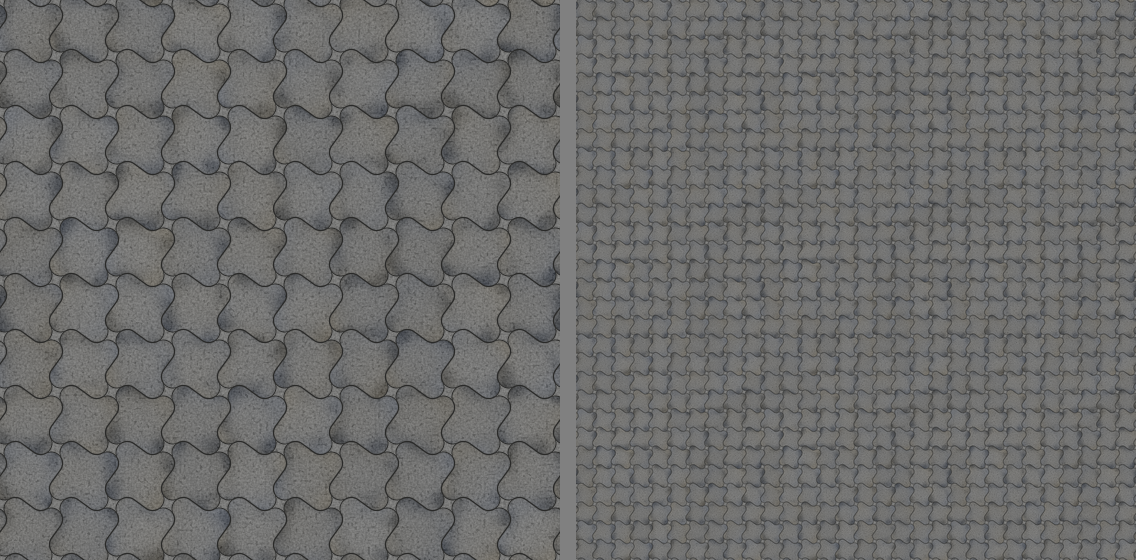
Left: one tile. Right: repeated 3 by 3.
This pattern is drawn by a Shadertoy shader. Its source:

```glsl
// Interlocking four-lobed concrete pavers with small star gaps at their corners.
// Each lattice corner holds four tangent lobe circles in a pinwheel; arcs and
// tangent segments form the joints, wrapping gradient noise gives wear and grain.

#define REPEATS 10.0
#define LOBE_CENTER vec2(-0.087, -0.274)
#define LOBE_RADIUS 0.2033
#define JOINT_HALF_WIDTH 0.0105
#define GAP_JOINT_HALF_WIDTH 0.007
#define STONE_COLOR vec3(0.475, 0.474, 0.468)
#define GAP_COLOR vec3(0.485, 0.485, 0.48)
#define JOINT_COLOR vec3(0.165, 0.165, 0.16)
#define STAIN_STRENGTH 0.30
#define GRAIN_STRENGTH 0.085
#define PIT_STRENGTH 0.075

float hash(vec2 cell) {
    uvec2 n = uvec2(ivec2(cell)) * uvec2(1597334673u, 3812015801u);
    uint h = n.x ^ n.y;
    h = (h ^ (h >> 15)) * 2246822519u;
    h = (h ^ (h >> 13)) * 3266489917u;
    return float((h ^ (h >> 16)) >> 8) / 16777216.0;
}

float cornerSlope(vec2 cell, vec2 offset, float period) {
    float angle = 6.28318 * hash(mod(cell, period));
    return dot(vec2(cos(angle), sin(angle)), offset);
}

// Gradient noise that wraps after a whole number of cells
float wrapNoise(vec2 p, float period) {
    vec2 i = floor(p), f = p - i;
    vec2 u = f * f * f * (f * (f * 6.0 - 15.0) + 10.0);
    vec2 e = vec2(1.0, 0.0);
    return mix(mix(cornerSlope(i, f, period), cornerSlope(i + e.xy, f - e.xy, period), u.x),
               mix(cornerSlope(i + e.yx, f - e.yx, period), cornerSlope(i + e.xx, f - e.xx, period), u.x), u.y);
}

// Distance to the joints around a corner; also finds the owning paver and the gap
float jointDistance(vec2 q, out vec2 paver, out bool inGap) {
    float lobeOffset = length(LOBE_CENTER);
    vec2 toMiddle = vec2(0.0, -0.5) - LOBE_CENTER;
    float reach = length(toMiddle);
    float c = LOBE_RADIUS / reach, s = sqrt(1.0 - c * c);
    vec2 dir = toMiddle / reach;
    vec2 normal = c * dir + s * vec2(-dir.y, dir.x);
    vec2 along = vec2(-normal.y, normal.x);
    float tangentLength = reach * s;

    float joint = 1.0, lobe = 1.0;
    vec2 p = q, side = vec2(-0.5);
    paver = mix(vec2(-0.5), vec2(0.5), step(0.0, q));
    for (int k = 0; k < 4; k++) {
        vec2 a = p - LOBE_CENTER, b = p - vec2(0.0, -0.5);
        float circle = length(a) - LOBE_RADIUS;
        float t = dot(b, along), across = dot(b, normal);
        // Exposed arc of the lobe, then the straight run to the next lobe
        if (dot(a, vec2(0.7587, 0.6515)) > 0.225 * length(a)) joint = min(joint, abs(circle));
        joint = min(joint, length(b - along * clamp(t, -tangentLength, tangentLength)));
        bool besideRun = p.x >= 0.0 && across < 0.0 && t < tangentLength;
        if (circle < 0.0 || besideRun) paver = side;
        lobe = min(lobe, circle);
        p = vec2(-p.y, p.x);
        side = vec2(side.y, -side.x);
    }
    inGap = lobe > 0.0 && length(q) < lobeOffset * 0.70711;
    return joint;
}

void mainImage(out vec4 fragColor, in vec2 fragCoord) {
    vec2 uv = fragCoord / iResolution.xy;
    vec2 grid = uv * REPEATS;
    vec2 corner = floor(grid + 0.5);
    vec2 q = grid - corner;
    vec2 side;
    bool inGap;
    float joint = jointDistance(q, side, inGap);

    // Per-paver tone and noise offset
    vec2 id = mod(corner + side - 0.5, REPEATS);
    float tone = hash(id + 31.0);
    vec2 shift = floor(vec2(hash(id + 57.0), hash(id + 83.0)) * 40.0);
    float rim = smoothstep(0.18, 0.68, length(q - side));

    // Soft stains towards the rim, faint cool and warm tints
    float stain = wrapNoise(uv * 20.0 + shift + 0.37, 20.0);
    float cloud = wrapNoise(uv * 40.0 + shift, 40.0);
    float tint = wrapNoise(uv * 10.0 + shift + 0.71, 10.0);
    float dirt = rim * (0.20 + smoothstep(-0.15, 0.5, stain + 0.25 * cloud));
    vec3 color = STONE_COLOR * (0.985 + 0.05 * (tone - 0.5) + 0.05 * cloud);
    color *= 1.0 - STAIN_STRENGTH * dirt * vec3(1.04, 1.0, 0.93);
    color += vec3(0.03, 0.008, -0.035) * tint * (0.3 + rim);
    if (inGap) color = GAP_COLOR;

    // Fine grain and small dark pits
    float grain = wrapNoise(uv * 250.0, 250.0) + 0.6 * wrapNoise(uv * 370.0 + 0.3, 370.0);
    float pits = smoothstep(0.18, 0.5, wrapNoise(uv * 170.0 + 0.5, 170.0) + 0.3 * cloud);
    color += GRAIN_STRENGTH * grain - PIT_STRENGTH * pits;

    // Dark joints, finer around the gaps, with a soft shadow
    float pixel = REPEATS / iResolution.y;
    float halfWidth = mix(GAP_JOINT_HALF_WIDTH, JOINT_HALF_WIDTH,
                          smoothstep(0.15, 0.23, length(q)));
    color *= 1.0 - 0.12 * (1.0 - smoothstep(0.0, 0.035, joint));
    float line = 1.0 - smoothstep(-0.6 * pixel, 0.6 * pixel, joint - halfWidth);
    fragColor = vec4(mix(color, JOINT_COLOR, line), 1.0);
}
```
